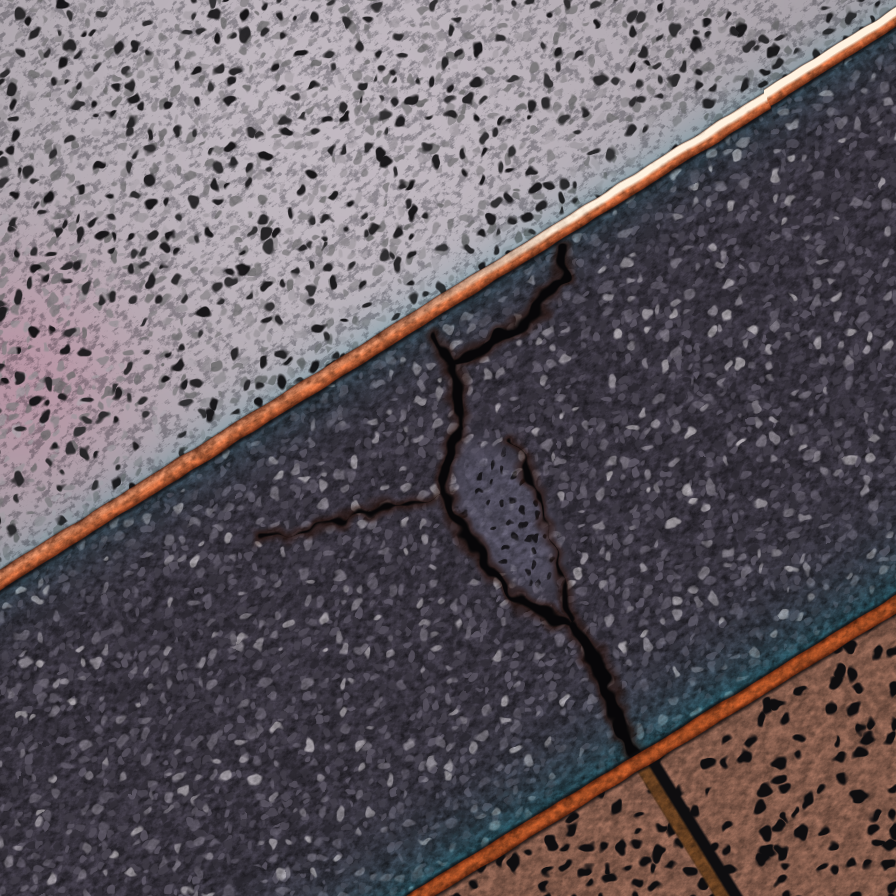
Reproduce this texture procedurally as a WebGL 2 fragment shader.

```glsl
#version 300 es
precision highp float;
uniform vec2 u_resolution;
out vec4 fragColor;

// Palette
const vec3 PALE = vec3(0.69, 0.66, 0.69), PALE_SHADE = vec3(0.50, 0.48, 0.51);
const vec3 SLATE = vec3(0.205, 0.19, 0.23), SLATE_CHIP = vec3(0.34, 0.32, 0.37);
const vec3 BRIGHT_CHIP = vec3(0.66, 0.64, 0.66), MENDED = vec3(0.33, 0.32, 0.39);
const vec3 BROWN = vec3(0.50, 0.35, 0.29), INK = vec3(0.055, 0.05, 0.06);
const vec3 COPPER = vec3(0.80, 0.43, 0.26), RUST = vec3(0.38, 0.15, 0.07);
const vec3 SHINE = vec3(1.0, 0.95, 0.88), TEAL = vec3(0.10, 0.34, 0.39);
const vec3 BRASS = vec3(0.40, 0.25, 0.13);

// Layout: inlay lines hold slope and offset
const vec2 UPPER_LINE = vec2(0.624, 0.353), LOWER_LINE = vec2(0.613, -0.2875);
const float INLAY_HALF = 0.0095, JOINT_X = 0.857;
const vec2 STEM_TOP = vec2(0.718, 0.142), STEM_END = vec2(0.812, -0.01);
const vec2 TRUNK[13] = vec2[13](
  vec2(0.482, 0.62), vec2(0.505, 0.596), vec2(0.51, 0.557), vec2(0.518, 0.521), vec2(0.5, 0.492),
  vec2(0.495, 0.447), vec2(0.508, 0.421), vec2(0.547, 0.362), vec2(0.579, 0.329),
  vec2(0.638, 0.299), vec2(0.667, 0.258), vec2(0.684, 0.212), vec2(0.706, 0.162));
// Three limbs of five points each
const vec2 LIMBS[15] = vec2[15](
  vec2(0.629, 0.72), vec2(0.628, 0.69), vec2(0.609, 0.664), vec2(0.573, 0.633), vec2(0.505, 0.596),
  vec2(0.495, 0.447), vec2(0.443, 0.437), vec2(0.378, 0.421), vec2(0.33, 0.405), vec2(0.29, 0.398),
  vec2(0.573, 0.505), vec2(0.599, 0.453), vec2(0.612, 0.4), vec2(0.631, 0.349), vec2(0.638, 0.299));

float hash(vec2 p) { return fract(sin(dot(p, vec2(127.1, 311.7))) * 43758.5); }

float noise(vec2 p) {
  vec2 i = floor(p), f = fract(p);
  f = f * f * (3.0 - 2.0 * f);
  return mix(mix(hash(i), hash(i + vec2(1, 0)), f.x),
             mix(hash(i + vec2(0, 1)), hash(i + vec2(1, 1)), f.x), f.y);
}

vec2 jitter(vec2 p) { return vec2(noise(p), noise(p + 31.0)) - 0.5; }

float fbm(vec2 p) { return 0.55 * noise(p) + 0.3 * noise(p * 2.1 + 7.0) + 0.15 * noise(p * 4.3 + 19.0); }

float segment(vec2 p, vec2 a, vec2 b) {
  vec2 ab = b - a;
  return length(p - a - ab * clamp(dot(p - a, ab) / dot(ab, ab), 0.0, 1.0));
}

float lineDistance(vec2 p, vec2 line) { return (p.y - line.x * p.x - line.y) / length(vec2(1.0, line.x)); }

float blob(vec2 p, vec2 center, float falloff) { return exp(-falloff * dot(p - center, p - center)); }

// Ragged stones: x = coverage, y = random tone
vec2 chips(vec2 p, float scale, float seed, float density, float radius) {
  p = p * scale + seed * 17.3;
  p += 0.35 * jitter(p * 2.3);
  vec2 best = vec2(0.0);
  for (int k = 0; k < 9; k++) {
    vec2 id = floor(p) + vec2(k % 3, k / 3) - 1.0;
    if (hash(id + seed) > density) continue;
    vec2 q = p - id - 0.15 - 0.7 * vec2(hash(id + 3.7), hash(id + 9.1));
    float angle = 1.8 * hash(id + 5.3), size = radius * mix(0.55, 1.2, hash(id + 13.9));
    q *= mat2(cos(angle), sin(angle), -sin(angle), cos(angle));
    float cover = 1.0 - smoothstep(size - 0.09, size + 0.09, length(q * vec2(0.8, 1.25)));
    if (cover > best.x) best = vec2(cover, hash(id + 21.7));
  }
  return best;
}

vec3 paleFloor(vec2 p, float grain) {
  vec3 col = mix(PALE_SHADE, PALE, smoothstep(0.22, 0.55, grain));
  col *= 0.94 + 0.16 * blob(p, vec2(0.38, 0.86), 6.0);
  col *= mix(vec3(1.0), vec3(1.06, 0.9, 0.95), blob(p, vec2(0.02, 0.58), 60.0));
  vec2 grey = chips(p, 66.0, 1.0, 0.6, 0.32), black = chips(p, 54.0, 2.0, 0.46, 0.29);
  col = mix(col, mix(vec3(0.36), PALE, grey.y), grey.x * 0.75);
  return mix(col, INK + 0.12 * black.y, black.x * 0.95);
}

vec3 darkFloor(vec2 p, float grain) {
  vec2 fine = chips(p, 84.0, 3.0, 0.75, 0.36), bright = chips(p, 56.0, 4.0, 0.55, 0.28);
  vec3 col = SLATE * (0.45 + 1.1 * grain);
  col = mix(col, mix(SLATE * 0.75, SLATE_CHIP * 1.15, fine.y), fine.x * 0.8);
  col = mix(col, mix(SLATE_CHIP, BRIGHT_CHIP, bright.y * bright.y) * (0.75 + 0.5 * grain), bright.x * 0.9);
  // Paler mended area
  vec2 q = (p - vec2(0.565, 0.425)) * mat2(0.87, 0.5, -0.5, 0.87) / vec2(0.05, 0.105);
  vec3 mended = mix(MENDED * (0.7 + 0.6 * grain), INK, chips(p, 75.0, 5.0, 0.4, 0.27).x);
  return mix(col, mended, 0.75 - 0.75 * smoothstep(0.6, 1.15, length(q) + 0.4 * grain - 0.2));
}

// Metal bar across d in [-1, 1]
vec3 inlay(float d, float grain, float shine) {
  vec3 col = mix(RUST, COPPER, 1.0 - smoothstep(0.25, 1.1, abs(d))) * (0.55 + 0.75 * grain);
  float glint = smoothstep(-0.25, 0.35, d) * (1.0 - smoothstep(0.75, 1.2, d));
  return mix(col, SHINE, clamp(glint * shine, 0.0, 1.0));
}

void main() {
  vec2 p = gl_FragCoord.xy / u_resolution;
  float aa = 0.8 / u_resolution.y;
  float grain = fbm(mat2(0.8, -0.6, 0.6, 0.8) * p * vec2(150.0, 210.0));
  float wobble = 0.002 * (noise(p * 45.0) - 0.5);
  float upper = lineDistance(p, UPPER_LINE) + wobble, lower = lineDistance(p, LOWER_LINE) + wobble;

  // Dark band, stained teal along both inlays
  float stain = 0.9 * exp(-max(lower, 0.0) * 32.0) + 0.5 * exp(min(upper, 0.0) * 45.0);
  vec3 col = mix(darkFloor(p, grain), TEAL * (0.35 + 1.2 * grain), min(stain, 0.75));

  // Crack with a rusty rim
  vec2 w = p + 0.012 * jitter(p * 65.0);
  float crack = 1.0;
  for (int i = 0; i < 12; i++)
    crack = min(crack, segment(w, TRUNK[i], TRUNK[i + 1]) - (i > 8 ? 0.0065 : 0.0035));
  for (int i = 0; i < 14; i++)
    if (i % 5 != 4) crack = min(crack, segment(w, LIMBS[i], LIMBS[i + 1]) - (i < 5 ? 0.0045 : 0.0008));
  crack += 0.005 * (noise(p * 90.0) - 0.5);
  col = mix(col, RUST * 0.4, 0.6 - 0.6 * smoothstep(0.0, 0.012, crack));
  col = mix(INK * 0.5, col, smoothstep(-0.001, 0.0025, crack));

  // Pale and brown floors, with a shadowed divider in the brown
  vec3 pale = paleFloor(p, grain) * mix(vec3(1.0), vec3(0.68, 0.91, 0.93), exp(-max(upper, 0.0) * 50.0));
  vec3 brown = mix(BROWN * (0.65 + 0.7 * grain), INK, chips(p, 50.0, 6.0, 0.55, 0.33).x);
  float stem = segment(p, STEM_TOP, STEM_END), shadow = segment(p - vec2(0.006, 0.003), STEM_TOP, STEM_END);
  brown = mix(INK, brown, smoothstep(0.011, 0.015, shadow));
  brown = mix(BRASS * (0.6 + 0.7 * grain), brown, smoothstep(0.005, 0.009, stem));
  col = mix(col, pale, smoothstep(-aa, aa, upper));
  col = mix(brown, col, smoothstep(-aa, aa, lower));

  // Inlays over dark seams
  float joint = smoothstep(-aa, aa, p.x + 0.4 * upper - JOINT_X), edge = aa / INLAY_HALF;
  float bar = (upper - 0.003 * joint) / INLAY_HALF, lowBar = lower / INLAY_HALF;
  float shine = mix(0.3 * grain + 0.9 * smoothstep(0.4, 0.7, p.x), 1.2, joint);
  col = mix(INK, col, 0.2 + 0.8 * smoothstep(0.9, 1.45, min(abs(bar + 0.15), abs(lowBar))));
  col = mix(inlay(bar, grain, shine), col, smoothstep(1.0 - edge, 1.0 + edge, abs(bar)));
  vec3 lowMetal = inlay(lowBar, grain, 0.0) * vec3(0.86, 0.76, 0.6);
  col = mix(lowMetal, col, smoothstep(0.9 - edge, 0.9 + edge, abs(lowBar)));
  fragColor = vec4(col, 1.0);
}
```
